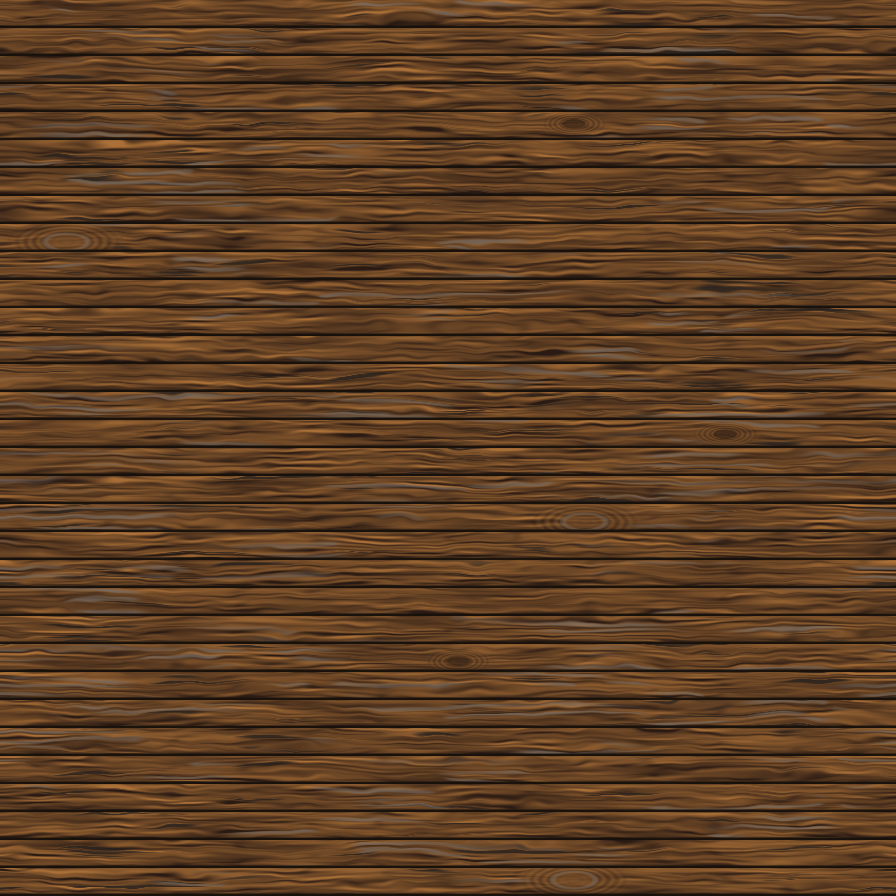
This texture is drawn by a Shadertoy shader. Its source:

```glsl
// Dark stained timber boards: full-width horizontal planks with narrow black seams.
// Stretched periodic noise, warped along each plank, makes embossed grain, stains
// and blue-grey streaks; a few planks carry an oval knot with growth rings.

#define PLANKS 32.0
#define KNOTS 6
#define SEAM_WIDTH 0.085
#define GRAIN_WARP 0.30
#define EMBOSS 1.0
#define PLANK_VARIATION 0.03
#define DARK_WOOD vec3(0.22, 0.14, 0.09)
#define LIGHT_WOOD vec3(0.61, 0.40, 0.20)
#define STREAK_COLOR vec3(0.46, 0.41, 0.37)
#define STAIN_COLOR vec3(0.13, 0.115, 0.11)
#define SEAM_COLOR vec3(0.085, 0.06, 0.04)

float hash(vec2 p) {
    return fract(sin(dot(p, vec2(127.1, 311.7))) * 43758.5453);
}

// Value noise that wraps along x after "period" cells
float noise(vec2 p, float period) {
    vec2 cell = floor(p);
    vec2 f = fract(p);
    f = f * f * (3.0 - 2.0 * f);
    float x0 = mod(cell.x, period);
    float x1 = mod(cell.x + 1.0, period);
    float low = mix(hash(vec2(x0, cell.y)), hash(vec2(x1, cell.y)), f.x);
    float high = mix(hash(vec2(x0, cell.y + 1.0)), hash(vec2(x1, cell.y + 1.0)), f.x);
    return mix(low, high, f.y);
}

// Noise stretched along one plank; freq.x must be whole so it wraps
float grain(vec2 p, vec2 freq, float seed) {
    return noise(p * freq + vec2(0.0, seed), freq.x);
}

// x: oval distance to the knot of this plank, y: darkness of its heart
vec2 findKnot(vec2 p, float plank) {
    vec2 knot = vec2(9.0, 0.0);
    for (int i = 0; i < KNOTS; i++) {
        float n = float(i);
        float row = floor((n + 0.8 * hash(vec2(n, 3.0))) * PLANKS / float(KNOTS));
        if (row != plank) continue;
        float dark = step(0.5, fract(n * 0.5 + 0.1));
        float size = mix(1.0, 0.6, dark);
        float dx = fract(p.x - hash(vec2(n, 8.0)) + 0.5) - 0.5;
        float dy = p.y - mix(0.35, 0.6, hash(vec2(n, 5.0)));
        knot = vec2(length(vec2(dx / 0.06, dy / 0.75) / size), dark);
    }
    return knot;
}

void mainImage(out vec4 fragColor, in vec2 fragCoord) {
    vec2 uv = fragCoord / iResolution.xy;
    float y = uv.y * PLANKS;
    float plank = floor(y);
    float pixel = PLANKS / iResolution.y;
    vec2 p = vec2(uv.x, y - plank);
    float seed = plank * 37.0;

    // Wavy grain coordinate
    float bend = grain(p, vec2(9.0, 1.6), seed + 3.0) - 0.5;
    float ripple = grain(p, vec2(47.0, 4.0), seed + 11.0) - 0.5;
    vec2 g = vec2(p.x, p.y + GRAIN_WARP * (bend + 0.4 * ripple));

    // Wood tone from broad bands, fibres, fine threads and hairline veins
    float broad = grain(g, vec2(7.0, 2.2), seed + 5.0);
    float fibre = grain(g, vec2(11.0, 8.0), seed + 9.0);
    float thread = grain(g, vec2(15.0, 14.5), seed + 17.0);
    float vein = 1.0 - smoothstep(0.0, 0.16, abs(grain(g, vec2(13.0, 6.0), seed + 53.0) - 0.5));
    float tone = 0.51 + 0.10 * (broad - 0.5) + 0.32 * (fibre - 0.5) + 0.62 * (thread - 0.5);
    tone += PLANK_VARIATION * (hash(vec2(plank, 21.0)) - 0.5) - 0.17 * vein;

    // Raised ridges, lit from above
    float ridge = grain(g, vec2(23.0, 9.0), seed + 23.0);
    float ridgeAbove = grain(g + vec2(0.0, 0.06), vec2(23.0, 9.0), seed + 23.0);
    float relief = smoothstep(0.35, 0.7, grain(p, vec2(12.0, 3.0), seed + 29.0));
    tone += EMBOSS * (ridge - ridgeAbove) * mix(0.3, 1.1, relief);

    // Knot rings and heart
    vec2 knot = findKnot(p, plank);
    float around = 1.0 - smoothstep(0.65, 1.15, knot.x);
    float rings = 0.5 + 0.5 * sin(knot.x * 38.0 + 3.0 * bend + fibre);
    tone = mix(tone, 0.22 + 0.42 * rings, 0.65 * around);
    float heart = 1.0 - smoothstep(0.34, 0.42, knot.x);
    tone = mix(tone, mix(0.55, 0.05, knot.y) + 0.4 * (thread - 0.5), 0.8 * heart);

    // Rounded plank: bright upper edge, shaded lower edge
    tone += 0.16 * smoothstep(0.80, 0.93, p.y);
    tone -= 0.15 * (1.0 - smoothstep(SEAM_WIDTH, 0.24, p.y));
    vec3 color = mix(DARK_WOOD, LIGHT_WOOD, clamp(tone, -0.15, 1.15));

    // Slim dark stains split into strands by the threads
    float stain = grain(g, vec2(10.0, 4.5), seed + 31.0) + 0.7 * (thread - 0.5);
    stain = smoothstep(0.88, 1.10, stain) * (1.0 - around);
    color = mix(color, STAIN_COLOR, 0.8 * stain);

    // Thin blue-grey streaks along contours of the grain, absent where it is flat
    float level = grain(g, vec2(7.0, 3.0), seed + 41.0);
    float slope = abs(grain(g + vec2(0.0, 0.04), vec2(7.0, 3.0), seed + 41.0) - level) / 0.04;
    float patches = smoothstep(0.48, 0.70, grain(p, vec2(9.0, 1.7), seed + 47.0));
    float streak = 1.0 - smoothstep(0.02, 0.11, abs(level - 0.52) / max(slope, 0.3));
    streak *= patches * smoothstep(0.3, 0.9, slope) * (0.5 + 0.7 * thread);
    float halo = 1.0 - smoothstep(0.03, 0.08, abs(knot.x - 0.40));
    streak = max(streak * (1.0 - around), halo * (1.0 - knot.y) * 0.6);
    color = mix(color, STREAK_COLOR, 0.75 * clamp(streak, 0.0, 1.0));

    // Seam along the bottom of each plank
    float seamDistance = abs(fract(p.y - 0.5 * SEAM_WIDTH + 0.5) - 0.5);
    float seamEdge = 0.5 * SEAM_WIDTH;
    float seam = 1.0 - smoothstep(seamEdge - 0.5 * pixel, seamEdge + 0.7 * pixel, seamDistance);
    color = mix(color, SEAM_COLOR, 0.95 * seam);

    fragColor = vec4(color, 1.0);
}
```
